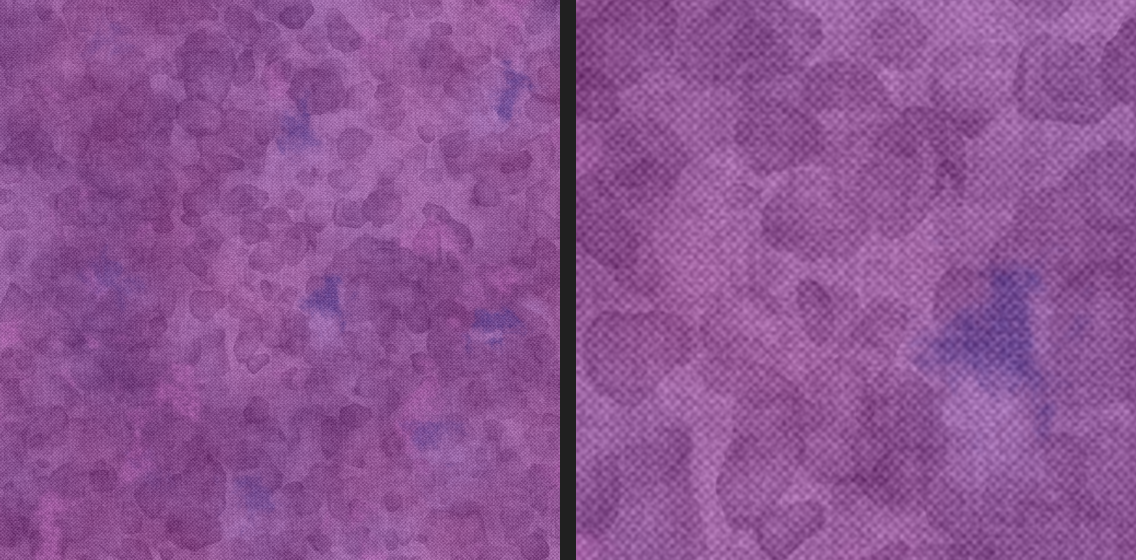
Left, the full canvas; right, a detail of the centre.
Reproduce this texture procedurally as a Shadertoy shader.

```glsl
float hash(vec2 p) {
    return fract(sin(dot(p, vec2(127.1, 311.7))) * 43758.5453);
}

vec2 hash2(vec2 p) {
    return vec2(hash(p), hash(p + 57.3));
}

float noise(vec2 p) {
    vec2 i = floor(p), f = fract(p);
    f = f * f * (3.0 - 2.0 * f);
    return mix(mix(hash(i), hash(i + vec2(1, 0)), f.x),
               mix(hash(i + vec2(0, 1)), hash(i + vec2(1, 1)), f.x), f.y);
}

float fbm(vec2 p) {
    float sum = 0.0, amp = 0.53;
    for (int i = 0; i < 4; i++) {
        sum += amp * noise(p);
        p = mat2(0.8, 0.6, -0.6, 0.8) * p * 2.03 + 11.7;
        amp *= 0.5;
    }
    return sum;
}

// Translucent rounded washes with pigment gathered at the rim
float paintPetals(float tone, vec2 p, float scale, float seed) {
    vec2 q = p * scale + seed * 7.31;
    vec2 cell = floor(q);
    for (int y = -1; y <= 1; y++)
    for (int x = -1; x <= 1; x++) {
        vec2 id = cell + vec2(x, y);
        vec2 rnd = hash2(id + seed);
        vec2 look = hash2(id + seed + 19.7);
        vec2 d = q - id - 0.15 - 0.7 * rnd;
        float turn = 6.2832 * look.x;
        d = mat2(cos(turn), sin(turn), -sin(turn), cos(turn)) * d;
        d.x *= 1.0 + 0.35 * rnd.y;
        float angle = atan(d.y, d.x);
        float radius = mix(0.16, 0.52, look.y) * (1.0 + 0.09 * sin(angle * 2.0 + turn) + 0.05 * sin(angle * 3.0));
        float edge = length(d) - radius;
        float mask = 1.0 - smoothstep(-0.0018 * scale, 0.0018 * scale, edge);
        float rim = smoothstep(-0.45 * radius, 0.0, edge);
        float wash = mix(-1.6, 0.7, rnd.x) - 0.9 * rim + 1.0 * d.y / radius;
        tone = mix(tone, wash, mask * mix(0.15, 0.65, hash(id + seed + 41.0)));
    }
    return tone;
}

// Sparse ink stains: x is the pale halo, y is the blue core
vec2 inkStains(vec2 p) {
    vec2 stain = vec2(0);
    float ragged = fbm(p * 42.0) - 0.5;
    float cloud = fbm(p * 9.0 + 31.0) - 0.5;
    vec2 cell = floor(p * 3.0);
    for (int y = -1; y <= 1; y++)
    for (int x = -1; x <= 1; x++) {
        vec2 id = cell + vec2(x, y);
        vec2 d = p - (id + 0.15 + 0.7 * hash2(id + 5.0)) / 3.0;
        float strength = mix(0.2, 1.0, hash(id + 83.0));
        float halo = 1.0 - smoothstep(0.01, 0.11, length(d + vec2(-0.015, 0.025)) + cloud * 0.16);
        float core = 1.0 - smoothstep(0.005, 0.05, length(d) + ragged * 0.1);
        stain = max(stain, strength * vec2(halo, core));
    }
    return stain;
}

void mainImage(out vec4 fragColor, in vec2 fragCoord) {
    vec2 uv = fragCoord / iResolution.y;
    vec2 warp = vec2(fbm(uv * 19.0), fbm(uv * 19.0 + 40.0)) - 0.5;
    vec2 p = uv + 0.038 * warp;

    // Broad clouds, then washes from large to small
    float clouds = (fbm(uv * 4.5 + 3.0) - 0.5) * 5.5;
    float tone = clouds + 0.9;
    for (int i = 0; i < 5; i++) {
        float layer = float(i);
        tone = paintPetals(tone, p, 6.5 + 2.8 * layer, 3.0 + layer * 13.0);
    }
    tone += 0.38 * clouds + 0.33;
    tone += (fbm(uv * 32.0 + 9.0) - 0.5) * 1.9;

    // Small dark droplets
    vec2 drop = p * 15.0;
    vec2 dropId = floor(drop);
    float dropSize = mix(0.08, 0.2, hash(dropId + 7.0)) * step(0.8, hash(dropId + 3.0));
    float dropDist = length(fract(drop) - 0.3 - 0.4 * hash2(dropId));
    tone -= 0.9 * (1.0 - smoothstep(dropSize - 0.03, dropSize + 0.01, dropDist)) * step(0.01, dropSize);

    // Pigment colours
    vec3 color = vec3(0.535, 0.311, 0.556) + 0.049 * clamp(tone, -1.9, 2.2);
    float hue = fbm(uv * 6.0 + 71.0) - 0.5;
    color += hue * vec3(0.045, -0.03, -0.04);
    float speckle = noise(uv * 180.0);
    float pink = smoothstep(0.6, 0.8, fbm(p * 12.0 + 17.0));
    color = mix(color, vec3(0.7, 0.4, 0.69), pink * (0.3 + 0.4 * speckle));
    vec2 stain = inkStains(p);
    float gaps = smoothstep(0.52, 0.6, fbm(p * 20.0 + 50.0));
    color = mix(color, vec3(0.65, 0.46, 0.72), stain.x * (0.45 + 0.4 * gaps));
    color = mix(color, vec3(0.36, 0.24, 0.54), 0.85 * stain.y * (0.6 + 0.4 * speckle));

    // Plain weave with uneven threads
    vec2 thread = uv * 942.0 + 1.5 * vec2(noise(uv * 40.0), noise(uv * 40.0 + 23.0));
    float weave = sin(thread.x) * sin(thread.y);
    float slub = noise(uv * vec2(380, 60)) + noise(uv * vec2(60, 380)) - 1.0;
    float grain = noise(uv * 512.0) - 0.5;
    color += 0.058 * weave + 0.04 * slub + 0.09 * grain;

    fragColor = vec4(color, 1.0);
}
```
